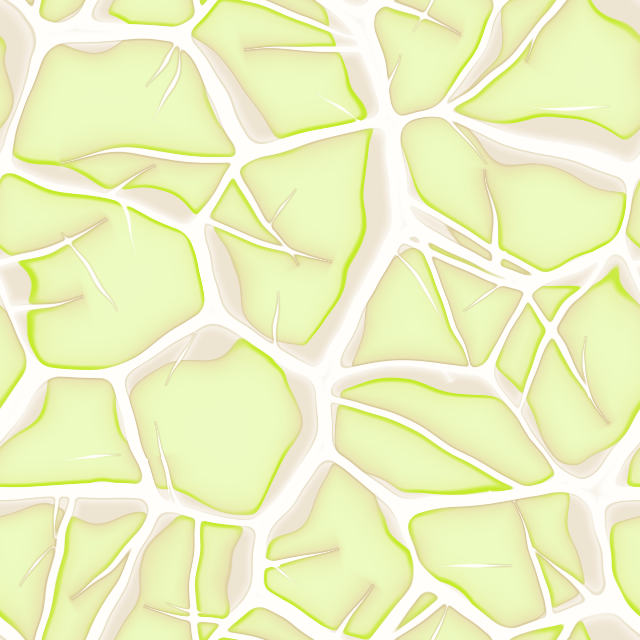
Give the GLSL for this texture, as a Shadertoy shader.

```glsl
// Pale lime cracked surface: angular plates split by white fissures with beige ledges and lime rims.

const float CELLS = 4.0;           // plates across the canvas; lengths below are in plate units
const float CRACK_MIN = 0.014;     // half widths of the main fissures
const float CRACK_MAX = 0.060;
const float CORNER_ROUND = 0.085;
const float LEDGE_WIDTH = 0.27;
const float SPLIT_WIDTH = 0.019;   // half width of the fine splits inside plates
const float HAIR_WIDTH = 0.011;
const float RIM_WIDTH = 0.027;
const float GLOW_WIDTH = 0.065;
const float TAU = 6.2832;

const vec3 PLATE = vec3(0.930, 0.985, 0.760);
const vec3 GLOW  = vec3(0.900, 0.930, 0.570);
const vec3 LIME  = vec3(0.770, 0.920, 0.160);
const vec3 BEIGE = vec3(0.920, 0.860, 0.740);
const vec3 LEDGE = vec3(0.935, 0.895, 0.825);
const vec3 BROWN = vec3(0.810, 0.740, 0.530);
const vec3 WHITE = vec3(1.000, 0.995, 0.985);

vec2 hash22(vec2 p) {
    vec3 q = fract((p.xyx + 7.3) * vec3(0.1031, 0.1030, 0.0973));
    q += dot(q, q.yzx + 33.33);
    return fract((q.xx + q.yz) * q.zy);
}

float cornerSlope(vec2 corner, vec2 offset, float period) {
    float angle = TAU * hash22(mod(corner, period)).x;
    return dot(vec2(cos(angle), sin(angle)), offset);
}

// Gradient noise that repeats after the given period
float gradientNoise(vec2 p, float period) {
    vec2 i = floor(p), f = fract(p);
    vec2 u = f * f * f * (f * (f * 6.0 - 15.0) + 10.0);
    vec2 x = vec2(1.0, 0.0), y = vec2(0.0, 1.0);
    float low = mix(cornerSlope(i, f, period), cornerSlope(i + x, f - x, period), u.x);
    float high = mix(cornerSlope(i + y, f - y, period), cornerSlope(i + 1.0, f - 1.0, period), u.x);
    return mix(low, high, u.y);
}

float smoothMin(float a, float b, float k) {
    float h = max(k - abs(a - b), 0.0) / k;
    return min(a, b) - h * h * k * 0.25;
}

vec2 site(vec2 cell) {
    return cell + 0.04 + 0.92 * hash22(mod(cell, CELLS));
}

// Distances to the fissure (x) and to the plate rim (y), and the lime share of the rim (z)
vec3 plates(vec2 p, float wobble) {
    vec2 home = floor(p), cell = home;
    float nearest = 9.0;
    for (int j = -1; j <= 1; j++)
    for (int i = -1; i <= 1; i++) {
        vec2 c = home + vec2(i, j);
        float d = length(site(c) - p);
        if (d < nearest) { nearest = d; cell = c; }
    }
    vec2 centre = site(cell) - p;
    vec2 seed = mod(cell, CELLS);
    float crack = 9.0, rim = 9.0, limeSum = 0.0, weightSum = 1e-5;

    // Borders with the neighbouring plates
    for (int j = -2; j <= 2; j++)
    for (int i = -2; i <= 2; i++) {
        if (i == 0 && j == 0) continue;
        vec2 hop = vec2(i, j);
        vec2 other = site(cell + hop) - p;
        float edge = dot(0.5 * (centre + other), normalize(other - centre));
        float pairing = hash22(mod(2.0 * cell + hop, 2.0 * CELLS) + 41.0).x;
        vec2 side = hash22(seed + 17.3 * hop + 90.0);
        float gap = edge - mix(CRACK_MIN, CRACK_MAX, pairing) - 0.02 * wobble;
        float inset = gap - LEDGE_WIDTH * max(0.0, side.y - 0.52 + 0.7 * wobble);
        crack = smoothMin(crack, gap, CORNER_ROUND);
        rim = smoothMin(rim, inset, 0.5 * CORNER_ROUND);
        float weight = exp(-28.0 * max(inset, -0.3));
        limeSum += weight * smoothstep(0.35, 0.65, side.x + 0.5 * wobble);
        weightSum += weight;
    }

    // Two long tapered splits and two short hairs in each plate
    for (int k = 0; k < 4; k++) {
        bool hair = k > 1;
        vec2 h = hash22(seed + 31.0 * float(k + 1));
        vec2 span = hash22(seed + 57.0 * float(k + 1));
        vec2 along = vec2(cos(TAU * h.x), sin(TAU * h.x));
        float t = dot(-centre, along);
        float s = dot(-centre, vec2(-along.y, along.x)) + 0.6 * (h.y - 0.5) + 0.03 * wobble;
        float start = mix(-0.9, 0.25, span.x) + 0.3 * float(k == 1);
        float finish = hair ? start + mix(0.25, 0.6, span.y) : 9.0;
        float inside = min(t - start, finish - t);
        float taper = smoothstep(0.0, hair ? 0.25 : 0.5, inside);
        float gap = abs(s) - (hair ? HAIR_WIDTH : SPLIT_WIDTH) * taper - 3.0 * min(inside, 0.0);
        crack = smoothMin(crack, gap, 0.03);
        if (hair) continue;
        rim = smoothMin(rim, gap, 0.03);
        float weight = exp(-28.0 * max(gap, -0.3));
        limeSum += weight * step(0.0, s) * 0.8 * taper;
        weightSum += weight;
    }
    return vec3(crack, rim, limeSum / weightSum);
}

void mainImage(out vec4 fragColor, in vec2 fragCoord) {
    float pixel = CELLS / min(iResolution.x, iResolution.y);
    float edge = 0.7 * pixel;
    vec2 p = fragCoord * pixel;
    float wobble = gradientNoise(p * 2.0, CELLS * 2.0);
    vec2 warp = vec2(gradientNoise(p, CELLS), gradientNoise(p + vec2(2.0, 3.0), CELLS));
    vec2 ripple = vec2(gradientNoise(p * 4.0, CELLS * 4.0), wobble);
    vec3 field = plates(p + 0.15 * warp + 0.035 * ripple, wobble);
    float crack = field.x, rim = max(field.y, 0.0), lime = field.z;

    // Plate: soft glow, then a lime rim or a beige one with a thin brown line
    vec3 plate = mix(PLATE, GLOW, 0.8 * exp(-rim / GLOW_WIDTH));
    plate = mix(plate, BEIGE, 0.9 * (1.0 - lime) * exp(-rim / 0.045));
    plate = mix(plate, BROWN, 0.5 * (1.0 - lime) * (1.0 - smoothstep(0.0, 0.018, rim)));
    plate = mix(plate, LIME, lime * (1.0 - smoothstep(0.4, 1.3, rim / RIM_WIDTH)));

    // Ledge: beige next to the plate, fading to the fissure
    vec3 ledge = mix(WHITE, LEDGE, smoothstep(-0.03, 0.06, crack));
    vec3 color = mix(ledge, plate, smoothstep(-edge, edge, field.y));

    // Fissure: fine brown outline, white floor, shaded junctions
    color = mix(color, BROWN, 0.5 * (1.0 - lime) * (1.0 - smoothstep(0.0, 0.016, crack)));
    vec3 fissure = mix(WHITE, LEDGE, 0.6 * smoothstep(0.045, 0.10, -crack));
    color = mix(fissure, color, smoothstep(-edge, edge, crack));
    fragColor = vec4(color, 1.0);
}
```
